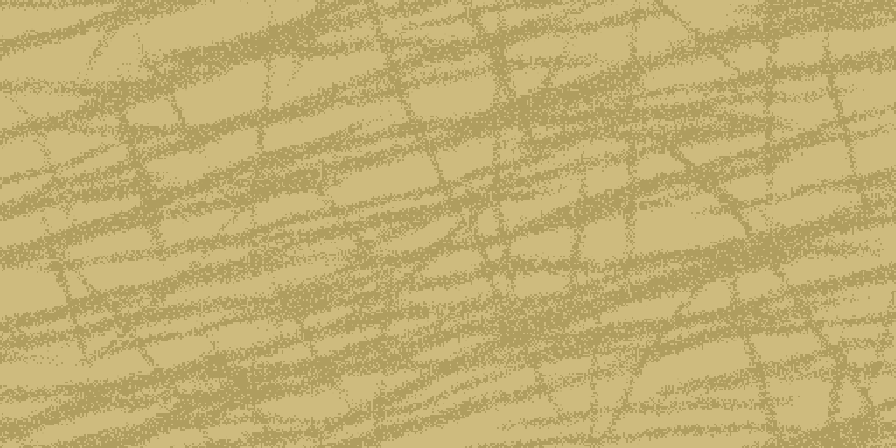
A Shadertoy shader for this texture:

```glsl
// Grainy two-tone hatching: many thin, bowed strokes rise to the right and
// shorter ones cut steeply across them. Their summed coverage is the chance
// that a tiny cell of the canvas turns dark, so every stroke is dusty.

float grainHash(vec2 cell) {
    vec3 h = fract(cell.xyx * 0.1031);
    h += dot(h, h.yzx + 33.33);
    return fract((h.x + h.y) * h.z);
}

vec4 strokeHash(float id) {
    return fract(sin((id + 1.0) * vec4(12.99, 78.23, 39.35, 57.13)) * 4375.5);
}

// Coverage of one bowed, wobbling stroke with soft sides, tapered ends and patchy pressure
float stroke(vec2 p, float angle, float halfLength, float width, float bend, float phase) {
    float c = cos(angle), s = sin(angle);
    vec2 q = vec2(c * p.x + s * p.y, c * p.y - s * p.x);
    float wobble = 0.005 * sin(q.x * 11.0 + phase) + 0.003 * sin(q.x * 29.0 + 2.0 * phase);
    float d = (q.y - bend * q.x * q.x - wobble) / width;
    float taper = 1.0 - smoothstep(halfLength - 0.15, halfLength + 0.03, abs(q.x));
    float pressure = 0.84 + 0.1 * sin(q.x * 17.0 + 3.0 * phase) + 0.1 * sin(q.x * 41.0 + phase);
    return exp(-d * d) * taper * pressure;
}

float hatching(vec2 p, float aspect) {
    float bare = 1.0;

    // Main strokes, spread evenly by a golden ratio sequence
    for (int i = 0; i < 86; i++) {
        float id = float(i);
        vec4 r = strokeHash(id);
        vec2 center = vec2(mix(-0.2, aspect + 0.2, fract(id * 0.618 + 0.1 * r.x)),
                           mix(-0.12, 1.12, (id + r.y) / 86.0));
        float ink = stroke(p - center, mix(0.06, 0.36, r.z), mix(0.3, 0.75, r.w),
                           mix(0.010, 0.018, r.x), 0.35 * (r.y - 0.5), id * 2.4);
        bare *= 1.0 - ink * mix(0.65, 0.95, fract(r.w * 7.0));
    }

    // Steep strokes: most fall to the right, every fourth one rises
    for (int i = 0; i < 32; i++) {
        float id = float(i);
        vec4 r = strokeHash(id + 71.0);
        vec2 center = vec2(aspect * (id + r.x) / 32.0, fract(id * 0.618 + 0.2 * r.y));
        float angle = mix(0.65, 1.7, r.z) * (i % 4 == 3 ? 1.0 : -1.0);
        float ink = stroke(p - center, angle, mix(0.16, 0.42, r.w),
                           mix(0.009, 0.014, r.x), 0.7 * (r.y - 0.5), id * 1.7);
        bare *= 1.0 - mix(0.5, 0.9, fract(r.w * 5.0)) * ink;
    }
    return 1.0 - bare;
}

void mainImage(out vec4 fragColor, in vec2 fragCoord) {
    vec2 p = fragCoord / iResolution.y;
    float aspect = iResolution.x / iResolution.y;

    // Grain: 256 cells to the canvas height, each compared with the coverage
    vec2 cell = floor(p * 256.0);
    float coverage = hatching((cell + 0.5) / 256.0, aspect);
    coverage = 0.86 * smoothstep(0.0, 0.86, coverage);
    float grain = mix(0.02, 1.0, grainHash(cell));
    float dark = smoothstep(-0.01, 0.01, coverage - grain);

    vec3 sand = vec3(0.808, 0.733, 0.493);
    vec3 olive = vec3(0.688, 0.617, 0.372);
    fragColor = vec4(mix(sand, olive, dark), 1.0);
}
```
